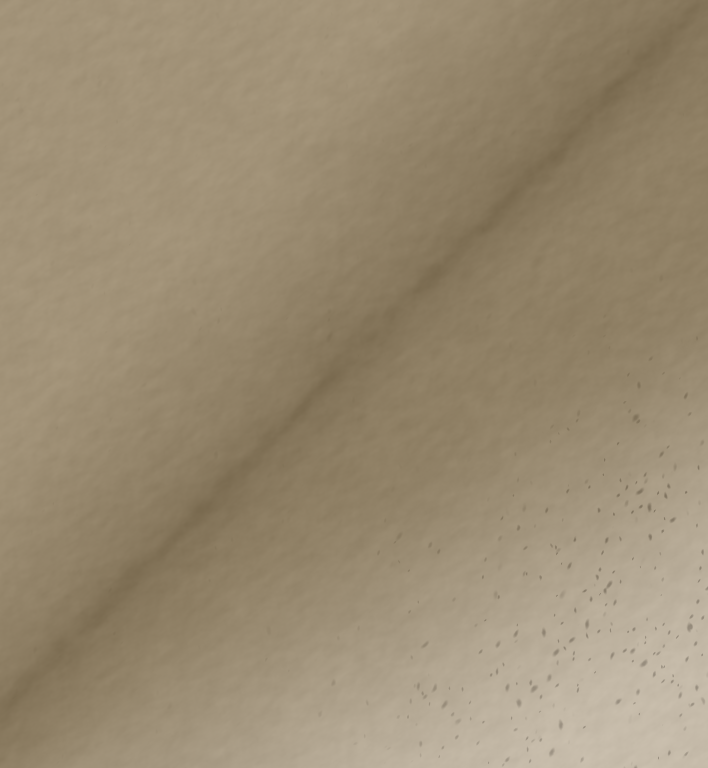
Reproduce this texture procedurally as a WebGL 2 fragment shader.

```glsl
#version 300 es
precision highp float;
// Soft tan skin-like surface with a diagonal crease and a pale lower right.
// Broad gradients give the light; stretched value noise gives the grain;
// jittered cells scatter small dark pores, densest where the light falls.

#define CREASE_START 0.072
#define CREASE_SLOPE 1.009
#define CREASE_WIDTH 0.021
#define CREASE_DEPTH 0.042
#define GRAIN_ANGLE 0.62
#define GRAIN_AMOUNT 0.040
#define MOTTLE_AMOUNT 0.022
#define PORE_CELL 0.0155
#define PORE_DEPTH 0.17

uniform vec2 u_resolution;
out vec4 fragColor;

const vec3 UPPER_TAN = vec3(0.635, 0.575, 0.472);
const vec3 SHADE_TAN = vec3(0.538, 0.477, 0.372);
const vec3 PALE_LIGHT = vec3(0.775, 0.733, 0.665);

// Integer hash of a lattice cell, two values in 0..1
vec2 hash2(vec2 cell) {
    uvec2 q = uvec2(ivec2(cell) + 32768);
    q = q * 1664525u + 1013904223u;
    q.x += q.y * 1664525u;
    q.y += q.x * 1664525u;
    q ^= q >> 16u;
    q.x += q.y * 1664525u;
    q.y += q.x * 1664525u;
    q ^= q >> 16u;
    return vec2(q & 65535u) / 65535.0;
}

float valueNoise(vec2 p) {
    vec2 i = floor(p), f = fract(p);
    f = f * f * (3.0 - 2.0 * f);
    float low = mix(hash2(i).x, hash2(i + vec2(1, 0)).x, f.x);
    float high = mix(hash2(i + vec2(0, 1)).x, hash2(i + vec2(1, 1)).x, f.x);
    return mix(low, high, f.y);
}

// Fractal noise centred on zero
float fbm(vec2 p) {
    float sum = 0.0, gain = 0.5;
    for (int i = 0; i < 4; i++) {
        sum += gain * (valueNoise(p) - 0.5);
        p = mat2(1.6, 1.2, -1.2, 1.6) * p + 7.3;
        gain *= 0.5;
    }
    return sum;
}

mat2 rotation(float a) {
    return mat2(cos(a), -sin(a), sin(a), cos(a));
}

// One layer of short turned flecks, each kept inside its own cell
float poreLayer(vec2 p, float cellSize, float density, float seed) {
    vec2 q = p / cellSize + seed;
    vec2 cell = floor(q);
    vec2 place = hash2(cell);
    vec2 kind = hash2(cell + 101.0);
    vec2 d = rotation(0.1 + 1.1 * kind.y) * (fract(q) - mix(vec2(0.35), vec2(0.65), place));
    float size = mix(0.16, 0.34, hash2(cell + 211.0).x);
    float reach = length(d * vec2(1.0, 2.0)) / size;
    float present = smoothstep(0.0, 0.12, density - kind.x);
    return present * (1.0 - smoothstep(0.15, 1.0, reach));
}

void main() {
    vec2 p = gl_FragCoord.xy / u_resolution.y;
    vec2 grainPos = rotation(GRAIN_ANGLE) * p;

    // Signed distance to the crease, positive on the upper left
    float side = (p.y - CREASE_START - CREASE_SLOPE * p.x) / 1.42;
    float wobble = 0.012 * fbm(p * 24.0);
    float lowerLight = smoothstep(-0.14, 0.46, 0.6 * p.x - p.y);

    // Broad light on both sides of the fold
    float upperLight = smoothstep(-0.01, 0.34, side + 0.05 - 0.08 * p.x);
    vec3 color = mix(SHADE_TAN, UPPER_TAN, upperLight);
    float belowFold = smoothstep(0.0, -0.12, side);
    color += vec3(0.022, 0.022, 0.020) * belowFold;
    color = mix(color, PALE_LIGHT, lowerLight * smoothstep(0.01, -0.14, side));

    // Crease: a narrow broken core in a wide soft shadow
    float core = exp(-pow((side + wobble) / (CREASE_WIDTH * 0.55), 2.0));
    float shadow = exp(-pow(side / (CREASE_WIDTH * 2.0), 2.0));
    float broken = clamp(0.65 + 1.4 * fbm(p * 30.0 + 4.0), 0.0, 1.3);
    color -= CREASE_DEPTH * (core * broken + 0.5 * shadow);

    // Mottling and fine grain, stretched along the surface
    color += MOTTLE_AMOUNT * fbm(p * 9.0 + 13.0);
    color += GRAIN_AMOUNT * fbm(grainPos * vec2(45.0, 100.0));
    float relief = fbm(p * 75.0) - fbm(p * 75.0 + vec2(0.35, -0.35));
    color += GRAIN_AMOUNT * 0.6 * relief;

    // Pores in clusters: strong at the lower right, faint elsewhere
    float lit = smoothstep(-0.16, 0.22, 0.6 * p.x - p.y) * smoothstep(0.2, 0.85, p.x);
    float cluster = clamp(0.55 + 1.5 * fbm(p * 14.0 + 31.0), 0.0, 1.0);
    vec2 warped = grainPos + 0.006 * vec2(fbm(p * 60.0), fbm(p * 60.0 + 19.0));
    float pores = 0.0;
    for (int i = 0; i < 3; i++) {
        float layer = float(i);
        float density = (0.10 + 0.38 * lit) * cluster;
        pores += poreLayer(warped, PORE_CELL * (1.0 + 0.35 * layer), density, 17.37 * layer);
    }
    color -= PORE_DEPTH * min(pores, 1.0) * (0.17 + 0.83 * lit) * vec3(1.0, 0.98, 0.92);

    fragColor = vec4(clamp(color, 0.0, 1.0), 1.0);
}
```
